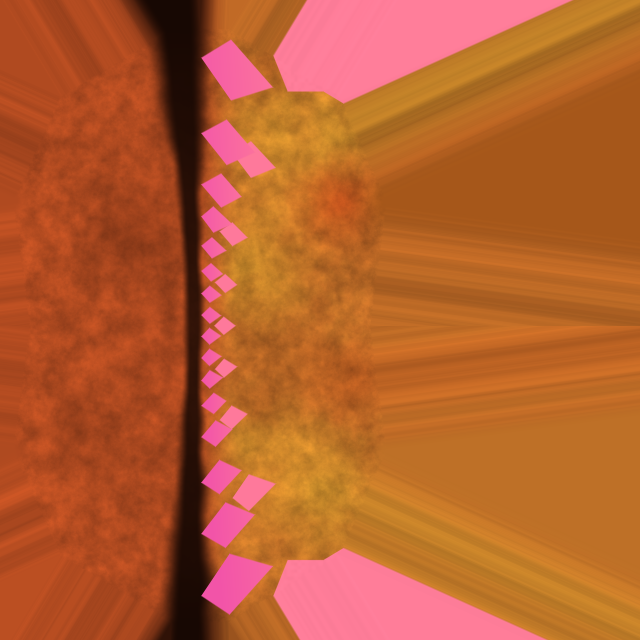
Give the GLSL for this background, as a WebGL 2 fragment shader.

```glsl
#version 300 es
precision highp float;

uniform vec2 u_resolution;
out vec4 fragColor;

const vec2 CENTER = vec2(0.3125, 0.491);
const vec2 CORNER = vec2(0.293, 0.195);
const vec3 RUST = vec3(0.69, 0.29, 0.125);
const vec3 OCHRE = vec3(0.74, 0.42, 0.15);
const vec3 GOLD = vec3(0.77, 0.54, 0.16);
const vec3 EMBER = vec3(0.74, 0.29, 0.10);
const vec3 UMBER = vec3(0.65, 0.34, 0.10);
const vec3 SHADE = vec3(0.42, 0.17, 0.07);
const vec3 SOOT = vec3(0.09, 0.03, 0.01);
const vec3 MAGENTA = vec3(0.95, 0.33, 0.66);
const vec3 PINK = vec3(1.0, 0.49, 0.60);

// Integer hash and layered value noise
float hash(vec2 cell) {
    uvec2 k = uvec2(ivec2(cell)) * uvec2(73856093u, 19349663u);
    uint h = k.x ^ k.y;
    h = (h ^ (h >> 15u)) * 2246822519u;
    h = (h ^ (h >> 13u)) * 3266489917u;
    return float((h ^ (h >> 16u)) & 65535u) / 65535.0;
}

float noise(vec2 p) {
    vec2 i = floor(p), f = fract(p);
    f = f * f * (3.0 - 2.0 * f);
    float low = mix(hash(i), hash(i + vec2(1, 0)), f.x);
    float high = mix(hash(i + vec2(0, 1)), hash(i + vec2(1, 1)), f.x);
    return mix(low, high, f.y);
}

float fbm(vec2 p) {
    float sum = 0.0, amp = 0.5;
    for (int i = 0; i < 5; i++) {
        sum += amp * noise(p);
        p = mat2(1.6, 1.2, -1.2, 1.6) * p + 7.3;
        amp *= 0.62;
    }
    return sum / 1.195;
}

float blob(vec2 p, vec2 center, float radius) {
    vec2 d = (p - center) / radius;
    return exp(-dot(d, d));
}

// Pulls outside points onto the nearest edge of the twice mirrored outline
vec2 clampToOutline(vec2 p) {
    vec2 outline[5] = vec2[5](vec2(0.267, 0.0), CORNER, vec2(0.219, 0.359),
                              vec2(0.045, 0.464), vec2(0.0, 0.466));
    vec2 folded = abs(p), nearest = folded;
    float best = 10.0;
    bool outside = false;
    for (int i = 0; i < 4; i++) {
        vec2 edge = outline[i + 1] - outline[i], d = folded - outline[i];
        vec2 q = outline[i] + edge * clamp(dot(d, edge) / dot(edge, edge), 0.0, 1.0);
        outside = outside || edge.x * d.y - edge.y * d.x < 0.0;
        float dist = distance(folded, q);
        if (dist < best) { best = dist; nearest = q; }
    }
    return outside ? nearest * vec2(p.x < 0.0 ? -1.0 : 1.0, p.y < 0.0 ? -1.0 : 1.0) : p;
}

// Mottled ground: rust at left, ochre with gold and ember clouds at right
vec3 ground(vec2 p) {
    float calm = 1.0 - blob(abs(p), CORNER, 0.018);
    float grain = (fbm(p * 42.0 + 20.0) - 0.5) * calm;
    float cloud = (fbm(p * 11.0 + 50.0) - 0.5) * calm;
    float gold = 0.75 * blob(p, vec2(0.075, 0.08), 0.08) + 0.6 * blob(p, vec2(0.11, 0.31), 0.1)
               + 0.7 * blob(p, vec2(0.24, 0.30), 0.06) + 0.75 * blob(p, vec2(0.21, -0.27), 0.09)
               + 0.5 * blob(p, vec2(0.08, -0.19), 0.08);
    vec3 right = mix(OCHRE, GOLD, clamp(gold + cloud * 0.8, 0.0, 1.0));
    float ember = blob(p, vec2(0.215, 0.19), 0.055) + 0.4 * blob(p, vec2(0.24, -0.08), 0.06);
    right = mix(right, EMBER, clamp(ember * 0.75 - cloud * 0.4, 0.0, 1.0));
    right = mix(right, UMBER, blob(p, CORNER, 0.035));
    float shade = 0.5 * blob(p, vec2(-0.1, 0.145), 0.075) + 0.25 * blob(p, vec2(-0.19, -0.155), 0.06);
    vec3 left = mix(RUST, SHADE, shade);
    vec3 color = mix(left, right, smoothstep(-0.01, 0.06, p.x));
    return color * (1.0 + 0.48 * grain + 0.25 * cloud);
}

// Soft dark seam, wider toward both ends
float seam(vec2 p) {
    float d = abs(p.y) / 0.466;
    float middle = -0.009 - (p.y > 0.0 ? 0.026 * d * sqrt(d) : 0.008 * d);
    float width = (0.011 + 0.03 * d * d) * (0.8 + 0.4 * noise(p * 20.0 + 9.0));
    return (1.0 - smoothstep(0.4, 1.6, abs(p.x - middle) / width)) * mix(0.82, 1.0, d);
}

// Kite with its apex line shifted sideways and its body sheared
float kite(vec2 p, float size, float shear, float apex) {
    p /= size;
    p.y -= shear * p.x;
    float side = p.x < apex ? (apex - p.x) / (1.0 + apex) : (p.x - apex) / (1.0 - apex);
    return (abs(p.y) / 0.85 + side - 1.0) * size * 0.62;
}

// Two columns of shards growing away from the middle
vec3 addShards(vec3 color, vec2 p, float px) {
    for (int i = -15; i <= 15; i++) {
        bool first = abs(i) % 2 == 1;
        if (!first && abs(i) % 4 != 0) continue;
        float t = float(i) * 0.5, a = abs(t), grow = pow(a / 7.5, 3.0);
        float size = first ? 0.0156 + 0.0404 * grow : 0.0169 + 0.033 * grow;
        vec2 pos = vec2(first ? size + 0.002 : 0.039 + 0.089 * grow,
                        0.03255 * t + sign(t) * 0.0000484 * a * a * a * a);
        if (first) pos.y -= 0.0156 * exp(-(a - 6.0) * (a - 6.0));
        float apex = -0.12 + 0.25 * (hash(vec2(i, 3)) - 0.5);
        float d = kite(p - pos, size, -0.055 * t, apex);
        float tint = first ? clamp(0.3 + (p.x - pos.x) / size * 0.3 + p.y * 0.4, 0.0, 0.8) : 0.9;
        color = mix(color, mix(MAGENTA, PINK, tint), 1.0 - smoothstep(-px, px, d));
    }
    // Large pair at the outer corners
    float y = abs(p.y);
    float base = 0.366 - 0.6 * max(0.0, p.x - 0.193) - y;
    float flank = 0.137 - 0.4 * (y - 0.366) - p.x;
    float cover = 1.0 - smoothstep(-px, px, max(base, flank));
    return mix(color, PINK * (0.98 + 0.04 * noise(p * 180.0)), cover);
}

void main() {
    vec2 p = clampToOutline(gl_FragCoord.xy / u_resolution - CENTER);
    vec3 color = mix(ground(p), SOOT, seam(p));
    color = addShards(color, p, 0.8 / u_resolution.y);
    fragColor = vec4(color, 1.0);
}
```
